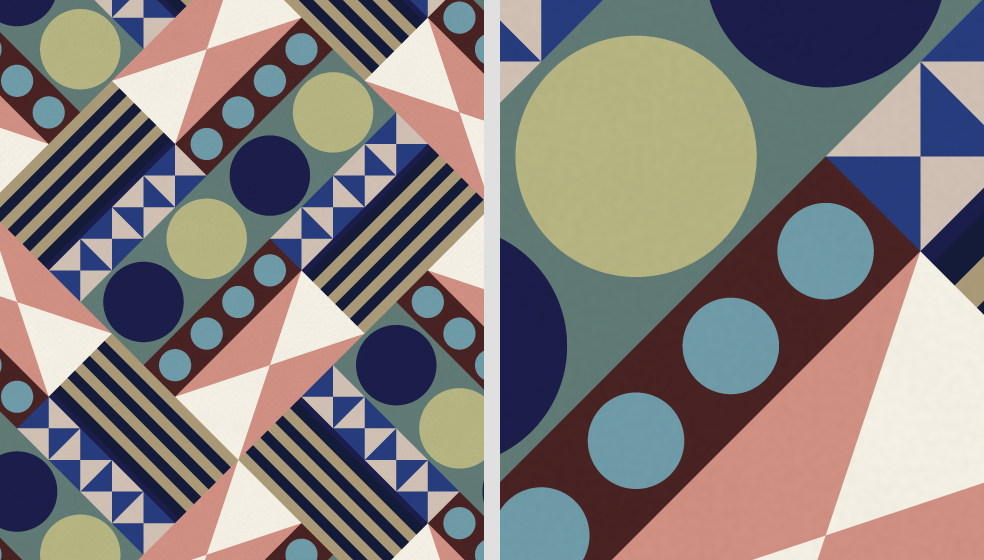
Left, the full canvas; right, a detail of the centre.
A Shadertoy shader for this pattern:

```glsl
#define CENTER vec2(0.4255, 0.630)  // middle of one block, in canvas heights
#define UNIT 0.05642                // half the spacing of the large discs
#define BLOCK 8.0                   // side of a square block
#define BIG_RADIUS 0.90
#define SMALL_RADIUS 0.36
#define STRIPE 0.234
#define GRAIN 0.022
#define SAMPLES 4

const vec3 NAVY   = vec3(0.105, 0.115, 0.290);
const vec3 INK    = vec3(0.075, 0.105, 0.220);
const vec3 BLUE   = vec3(0.150, 0.235, 0.490);
const vec3 BEIGE  = vec3(0.810, 0.750, 0.700);
const vec3 TAN    = vec3(0.665, 0.600, 0.465);
const vec3 OLIVE  = vec3(0.710, 0.705, 0.505);
const vec3 TEAL   = vec3(0.375, 0.475, 0.455);
const vec3 SKY    = vec3(0.430, 0.605, 0.655);
const vec3 MAROON = vec3(0.285, 0.135, 0.135);
const vec3 CREAM  = vec3(0.950, 0.935, 0.890);
const vec3 ROSE   = vec3(0.810, 0.560, 0.510);

vec2 hashGradient(vec2 cell) {
    vec2 k = vec2(dot(cell, vec2(127.1, 311.7)), dot(cell, vec2(269.5, 183.3)));
    return fract(sin(k) * 43758.5) * 2.0 - 1.0;
}

float gradientNoise(vec2 p) {
    vec2 i = floor(p), f = fract(p);
    vec2 w = f * f * f * (f * (f * 6.0 - 15.0) + 10.0);
    vec2 e = vec2(0.0, 1.0);
    float a = dot(hashGradient(i), f);
    float b = dot(hashGradient(i + e.yx), f - e.yx);
    float c = dot(hashGradient(i + e.xy), f - e.xy);
    float d = dot(hashGradient(i + e.yy), f - e.yy);
    return mix(mix(a, b, w.x), mix(c, d, w.x), w.y);
}

// Central band: four large discs, alternating in colour
vec3 discBand(vec2 p) {
    float index = floor(p.x * 0.5);
    vec2 offset = vec2(p.x - 2.0 * index - 1.0, p.y);
    vec3 disc = mod(index, 2.0) < 0.5 ? NAVY : OLIVE;
    return length(offset) < BIG_RADIUS ? disc : TEAL;
}

// Unit squares cut by both diagonals, counterchanged along the row
vec3 triangleBand(vec2 p) {
    vec2 d = abs(fract(p) - 0.5);
    bool even = mod(floor(p.x), 2.0) < 0.5;
    return (d.x > d.y) == even ? BLUE : BEIGE;
}

vec3 dotBand(vec2 p) {
    return length(fract(p) - 0.5) < SMALL_RADIUS ? SKY : MAROON;
}

// Stripes counted from the outer edge, closed by a bluer inner strip
vec3 stripePanel(float depth) {
    if (depth > 8.0 * STRIPE) return NAVY;
    return mod(depth, 2.0 * STRIPE) < STRIPE ? TAN : INK;
}

// Rectangle cut by its diagonals
vec3 bowtiePanel(vec2 p) {
    vec2 d = abs(p - vec2(2.0, 3.0)) / vec2(2.0, 1.0);
    return d.x > d.y ? CREAM : ROSE;
}

vec3 blockColor(vec2 p) {
    if (abs(p.y) < 1.0) return discBand(p);
    vec2 q = p.y < 0.0 ? -p : p;  // the outer parts have half-turn symmetry
    if (q.y < 2.0) return q.x < 0.0 ? triangleBand(p) : dotBand(q);
    return q.x < 0.0 ? stripePanel(0.5 * BLOCK - q.y) : bowtiePanel(q);
}

vec3 patternColor(vec2 uv) {
    vec2 v = (uv - CENTER) / UNIT;
    vec2 p = 0.5 * vec2(v.x + v.y, v.y - v.x);
    vec2 cell = floor(p / BLOCK + 0.5);
    p -= cell * BLOCK;
    // Neighbouring blocks are mirrored
    if (mod(cell.x + cell.y, 2.0) > 0.5) p = -p.yx;
    return blockColor(p);
}

void mainImage(out vec4 fragColor, in vec2 fragCoord) {
    // Supersampling for smooth edges
    vec3 color = vec3(0.0);
    for (int j = 0; j < SAMPLES; j++) {
        for (int i = 0; i < SAMPLES; i++) {
            vec2 jitter = (vec2(i, j) + 0.5) / float(SAMPLES) - 0.5;
            color += patternColor((fragCoord + jitter) / iResolution.y);
        }
    }
    color /= float(SAMPLES * SAMPLES);

    // Faint printed grain
    vec2 uv = fragCoord / iResolution.y;
    float grain = gradientNoise(uv * 190.0) + 0.5 * gradientNoise(uv * 23.0);
    fragColor = vec4(color * (1.0 + GRAIN * grain), 1.0);
}
```
